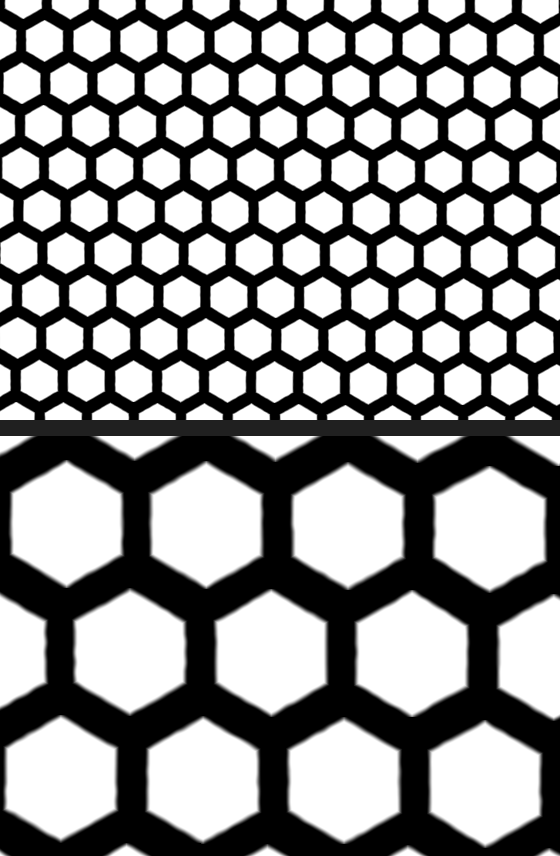
Top, the full canvas; bottom, a detail of the centre.
Reproduce this pattern procedurally as a Shadertoy shader.

```glsl
// A black honeycomb mesh with white pointy-top hexagonal holes, slightly tilted.
// Rows never overlap, so each point folds into one cell and tests one hexagon;
// hashes nudge each cell and value noise roughens its edge a little.

float hash(vec2 p) {
    vec3 q = fract(vec3(p.xyx) * 0.1031);
    q += dot(q, q.yzx + 33.33);
    return fract((q.x + q.y) * q.z);
}

float valueNoise(vec2 p) {
    vec2 cell = floor(p), f = fract(p);
    f = f * f * (3.0 - 2.0 * f);
    return mix(mix(hash(cell), hash(cell + vec2(1.0, 0.0)), f.x),
               mix(hash(cell + vec2(0.0, 1.0)), hash(cell + 1.0), f.x), f.y);
}

// Signed distance to the hole; the slanted sides sit a bit closer to the centre.
float hexagonHole(vec2 p) {
    p = abs(p);
    return max(p.x - 25.3, dot(p, vec2(0.5, 0.866)) - 24.8);
}

void mainImage(out vec4 fragColor, in vec2 fragCoord) {
    // The canvas is 576 units high, measured downward from the top edge.
    float unitsPerPixel = 576.0 / iResolution.y;
    vec2 p = vec2(fragCoord.x, iResolution.y - fragCoord.y) * unitsPerPixel;

    // Rows sag gently to the right, with a small extra drop past the middle.
    float sag = 0.0065 * p.x + 1.2 * smoothstep(445.0, 485.0, p.x);
    float y = p.y + 2.6 - sag;
    float row = floor(y / 58.25 + 0.5);

    // Alternate rows shift half a cell, and every row drifts slightly left.
    float rowStart = mix(31.9, 62.45, mod(row, 2.0)) - 0.95 * row;
    float x = p.x - rowStart;
    float column = floor(x / 64.5 + 0.5);
    vec2 local = vec2(x - column * 64.5, y - row * 58.25);

    // Small variation between cells and along their edges.
    vec2 id = vec2(column, row) + 20.0;
    local -= (vec2(hash(id), hash(id + 57.0)) - 0.5) * vec2(0.8, 0.4);
    float roughness = (valueNoise(p * 0.22) - 0.5) * 0.6;

    float softness = max(1.5, 0.75 * unitsPerPixel);
    float hole = 1.0 - smoothstep(-softness, softness, hexagonHole(local) + roughness);
    fragColor = vec4(vec3(hole), 1.0);
}
```
